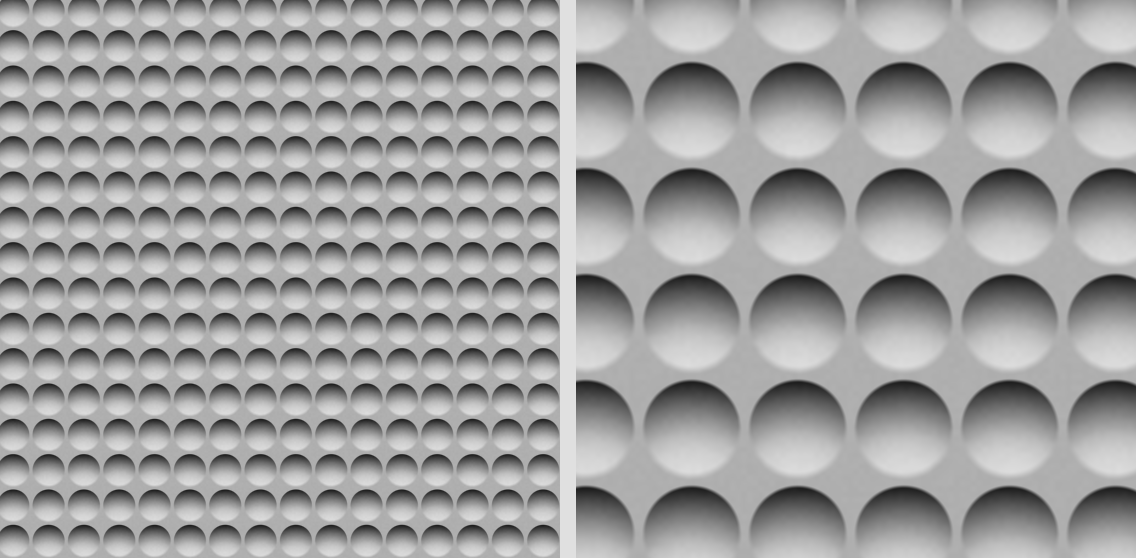
Left: the whole. Right: its middle third, enlarged.
A WebGL 2 fragment shader for this pattern:

```glsl
#version 300 es
precision highp float;

uniform vec2 u_resolution;
out vec4 fragColor;

float hash(vec2 p) {
    p = fract(p * vec2(0.1031, 0.1137));
    p += dot(p, p.yx + 33.33);
    return fract((p.x + p.y) * p.x * 97.3);
}

float noise(vec2 p) {
    vec2 i = floor(p), f = fract(p);
    f = f * f * (3.0 - 2.0 * f);
    return mix(mix(hash(i), hash(i + vec2(1, 0)), f.x),
               mix(hash(i + vec2(0, 1)), hash(i + vec2(1, 1)), f.x), f.y);
}

// Shade of a hollow at d, where the rim has radius 1 and light falls from above
float hollowShade(vec2 d) {
    float slope = d.y + 0.3 * dot(d, d);
    return slope > 0.0 ? max(0.66 - 0.45 * slope, 0.09)
                       : 0.66 + 0.27 * (1.0 - exp(2.0 * slope));
}

void main() {
    const float pitch = 0.06309;
    const float radius = 0.46;
    vec2 uv = gl_FragCoord.xy / u_resolution.x;

    // Square grid of hollows
    vec2 grid = (uv - vec2(0.0237, 0.0306)) / pitch;
    vec2 d = (grid - round(grid)) / radius;
    float dist = length(d);
    float pixel = 1.0 / (u_resolution.x * pitch * radius);

    // The rim is crisp at the top and melts into the plate at the bottom
    float lower = smoothstep(0.3, -0.9, d.y / max(dist, 0.001));
    float soft = max(pixel, mix(0.06, 0.13, lower));
    float inside = 1.0 - smoothstep(1.0 - soft, 1.0 + 0.6 * soft, dist);

    float plate = 0.685;
    float shade = mix(plate, hollowShade(d), inside);

    // Faint grain
    shade += 0.016 * (noise(uv * 300.0) - 0.5);
    fragColor = vec4(vec3(shade), 1.0);
}
```
